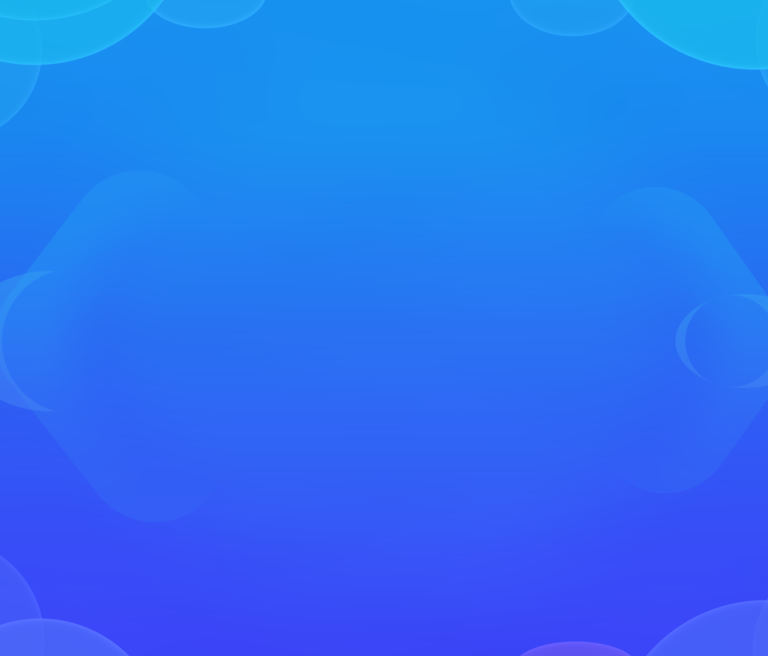
Give the GLSL for this background, as a WebGL 2 fragment shader.

```glsl
#version 300 es
precision highp float;
// Blue gradient backdrop framed by translucent petals at the corners and sides.
// Ellipses and bent capsules, given as distance functions, are blended over a
// five-stop vertical ramp with a broad, soft glow in the middle.

#define ASPECT 1.17        // design width in canvas heights
#define GLOW 0.04          // strength of the central glow
#define RIM_WIDTH 0.004    // width of the light petal edge
#define RIM_LIGHT 0.09     // strength of the light petal edge
#define ARM_ALPHA 0.75     // opacity of the side arms
#define CRESCENT_ALPHA 0.5 // opacity of the side crescents
#define MOTTLE 0.003       // strength of the faint cloudiness

uniform vec2 u_resolution;
out vec4 fragColor;

const vec3 CYAN = vec3(0.10, 0.71, 0.93);
const vec3 AZURE = vec3(0.13, 0.63, 0.94);
const vec3 INDIGO = vec3(0.29, 0.40, 0.97);
const vec3 VIOLET = vec3(0.42, 0.34, 0.94);

float ellipseDist(vec2 p, vec2 centre, vec2 radii) {
  vec2 q = (p - centre) / radii;
  return (length(q) - 1.0) * length(q) / max(length(q / radii), 0.001);
}

float segmentDist(vec2 p, vec2 a, vec2 b) {
  vec2 ab = b - a;
  return length(p - a - ab * clamp(dot(p - a, ab) / dot(ab, ab), 0.0, 1.0));
}

float cover(float d) {
  float pixel = 1.0 / u_resolution.y;
  return 1.0 - smoothstep(-pixel, pixel, d);
}

// Translucent ellipse with a thin light rim
vec3 petal(vec3 col, vec2 p, vec2 centre, vec2 radii, vec3 tint, float alpha) {
  float d = ellipseDist(p, centre, radii);
  vec3 fill = mix(col, tint, alpha) + RIM_LIGHT * alpha * exp(min(d, 0.0) / RIM_WIDTH);
  return mix(col, fill, cover(d));
}

// Bent arm that dissolves toward the middle of the canvas
vec3 arm(vec3 col, vec2 p, vec2 top, vec2 knee, vec2 low, float radius, vec2 fadeCentre) {
  float d = min(segmentDist(p, top, knee), segmentDist(p, knee, low)) - radius;
  float fade = smoothstep(0.18, 0.30, length(p - fadeCentre));
  fade *= mix(0.45, 1.0, smoothstep(0.25, 0.55, p.y));
  vec3 tint = mix(vec3(0.20, 0.45, 0.96), vec3(0.13, 0.56, 0.95), smoothstep(0.3, 0.7, p.y));
  return mix(col, tint, ARM_ALPHA * fade * cover(d));
}

// Ellipse with a round bite taken out of it
vec3 crescent(vec3 col, vec2 p, vec2 centre, vec2 radii, vec2 bite, float biteRadius) {
  float d = max(ellipseDist(p, centre, radii), biteRadius - length(p - bite));
  vec3 tint = mix(vec3(0.27, 0.52, 0.96), vec3(0.20, 0.62, 0.95), smoothstep(0.38, 0.58, p.y));
  return mix(col, tint, CRESCENT_ALPHA * cover(d));
}

vec3 backdrop(vec2 p) {
  vec3 col = mix(vec3(0.23, 0.27, 0.97), vec3(0.22, 0.295, 0.97), smoothstep(0.0, 0.15, p.y));
  col = mix(col, vec3(0.16, 0.405, 0.95), clamp((p.y - 0.15) / 0.35, 0.0, 1.0));
  col = mix(col, vec3(0.10, 0.53, 0.94), clamp((p.y - 0.5) / 0.3, 0.0, 1.0));
  col = mix(col, vec3(0.09, 0.57, 0.94), clamp((p.y - 0.8) / 0.2, 0.0, 1.0));
  float r = length((p - vec2(0.5 * ASPECT, 0.5)) / vec2(0.55, 0.52));
  col.g += GLOW * (1.0 - smoothstep(0.55, 1.05, r));
  // Layered sines for faint clouds
  float cloud = 0.0;
  for (int i = 1; i <= 3; i++) {
    float f = 7.0 * float(i);
    cloud += sin(f * p.x + 2.0 * sin(f * p.y)) * sin(f * p.y + float(i)) / float(i);
  }
  return col + MOTTLE * cloud;
}

void main() {
  vec2 p = gl_FragCoord.xy / u_resolution * vec2(ASPECT, 1.0);
  vec3 col = backdrop(p);

  // Side arms and crescents
  col = arm(col, p, vec2(0.213, 0.63), vec2(0.102, 0.485), vec2(0.236, 0.314), 0.11, vec2(0.351, 0.474));
  col = arm(col, p, vec2(0.998, 0.611), vec2(1.098, 0.47), vec2(1.014, 0.352), 0.104, vec2(0.846, 0.474));
  col = crescent(col, p, vec2(0.076, 0.48), vec2(0.137, 0.107), vec2(0.114, 0.48), 0.111);
  col = crescent(col, p, vec2(1.136, 0.48), vec2(0.107, 0.0715), vec2(1.114, 0.48), 0.07);

  // Top left petals
  col = petal(col, p, vec2(-0.076, 0.924), vec2(0.14), AZURE, 0.55);
  col = petal(col, p, vec2(0.3125, 1.015), vec2(0.0945, 0.058), AZURE, 0.75);
  col = petal(col, p, vec2(0.053, 1.145), vec2(0.244), CYAN, 0.75);
  col = petal(col, p, vec2(0.053, 1.213), vec2(0.244), CYAN, 0.6);

  // Top right petals
  col = petal(col, p, vec2(1.296, 0.939), vec2(0.145), AZURE, 0.55);
  col = petal(col, p, vec2(0.872, 1.012), vec2(0.096, 0.067), AZURE, 0.6);
  col = petal(col, p, vec2(1.151, 1.152), vec2(0.258), CYAN, 0.85);

  // Bottom petals
  col = petal(col, p, vec2(-0.091, 0.024), vec2(0.1585), INDIGO, 0.5);
  col = petal(col, p, vec2(0.061, -0.133), vec2(0.19), INDIGO, 0.85);
  col = petal(col, p, vec2(0.877, -0.018), vec2(0.0945, 0.04), VIOLET, 0.7);
  col = petal(col, p, vec2(1.296, 0.009), vec2(0.149), INDIGO, 0.5);
  col = petal(col, p, vec2(1.166, -0.151), vec2(0.236), INDIGO, 0.75);

  fragColor = vec4(clamp(col, 0.0, 1.0), 1.0);
}
```
